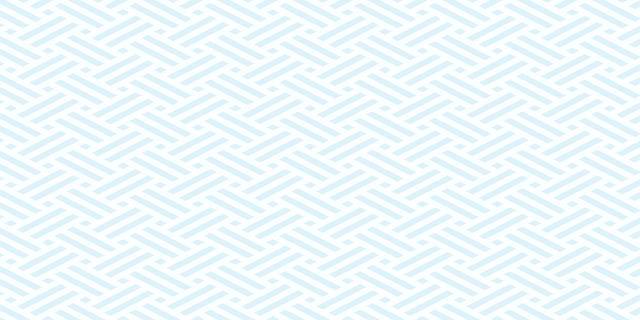
Give the GLSL for this pattern, as a WebGL 2 fragment shader.

```glsl
#version 300 es
precision highp float;

uniform vec2 u_resolution;
out vec4 fragColor;

#define BACKGROUND vec3(0.99, 1.0, 1.0)
#define STRIP_COLOR vec3(0.87, 0.95, 0.98)
#define REPEAT vec2(0.2340, 0.1198)   // repeat size, canvas height = 1
#define ANCHOR vec2(0.9695, 0.5417)   // centre of one small diamond
#define STRIP_WIDTH 0.169             // in weave cells
#define STRIP_PITCH (1.0 / 3.0)       // spacing of the two strips of a bundle

// Signed box distance along the weave axes
float boxDistance(vec2 p, vec2 halfSize) {
    vec2 d = abs(p) - halfSize;
    return max(d.x, d.y);
}

// Two parallel strips lying along x
float bundleDistance(vec2 p) {
    p.y = abs(p.y) - 0.5 * STRIP_PITCH;
    return boxDistance(p, 0.5 * vec2(1.0 + STRIP_WIDTH, STRIP_WIDTH));
}

float weaveDistance(vec2 p) {
    // Small diamonds at the cell corners
    float dist = boxDistance(p - round(p), vec2(0.5 * STRIP_WIDTH));

    // Bundles overhang their cells and turn with the checkerboard parity
    vec2 cell = floor(p);
    for (int j = -1; j <= 1; j++) {
        for (int i = -1; i <= 1; i++) {
            vec2 id = cell + vec2(i, j);
            vec2 local = p - id - 0.5;
            bool turned = mod(id.x + id.y, 2.0) > 0.5;
            dist = min(dist, bundleDistance(turned ? local.yx : local));
        }
    }
    return dist;
}

void main() {
    vec2 uv = gl_FragCoord.xy / u_resolution.y;

    // Skewed axes: x climbs to the right, y falls to the right
    vec2 scaled = (uv - ANCHOR) / REPEAT;
    vec2 weave = vec2(scaled.x + scaled.y, scaled.x - scaled.y);

    // One pixel measured across a strip edge
    float pixel = length(1.0 / REPEAT) / u_resolution.y;
    float ink = clamp(0.5 - weaveDistance(weave) / pixel, 0.0, 1.0);

    fragColor = vec4(mix(BACKGROUND, STRIP_COLOR, ink), 1.0);
}
```
